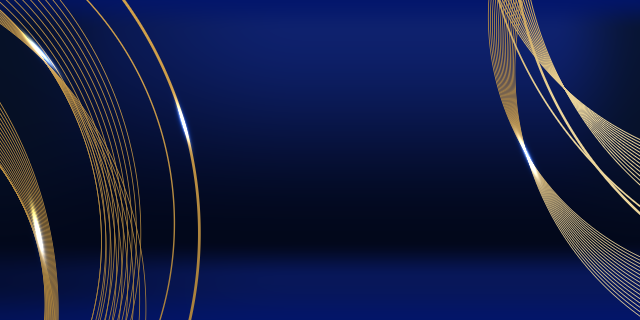
Give the GLSL for this background, as a WebGL 2 fragment shader.

```glsl
#version 300 es
precision highp float;

uniform vec2 u_resolution;
out vec4 fragColor;

const vec3 NIGHT = vec3(0.008, 0.030, 0.105);
const vec3 NAVY = vec3(0.055, 0.130, 0.430);
const vec3 ROYAL = vec3(0.005, 0.080, 0.420);
const vec3 SHADOW = vec3(0.025, 0.065, 0.130);
const vec3 GOLD = vec3(0.760, 0.580, 0.270);
const vec3 PALE_GOLD = vec3(0.930, 0.840, 0.610);

// Share of a pixel covered by a line of the given half width
float lineCoverage(float dist, float halfWidth, float pixel) {
    vec2 edges = clamp((dist + vec2(halfWidth, -halfWidth)) / pixel + 0.5, 0.0, 1.0);
    return edges.x - edges.y;
}

// Circles are stored as centre and radius
float arc(vec2 p, vec3 circle, float halfWidth, float pixel) {
    return lineCoverage(length(p - circle.xy) - circle.z, halfWidth, pixel);
}

// Strands blended from one circle to another, meeting where the two cross
float ribbon(vec2 p, vec3 first, vec3 last, int strands, float halfWidth, float pixel) {
    vec2 toFirst = p - first.xy;
    vec2 toLast = p - last.xy;
    float firstDist = length(toFirst) - first.z;
    float lastDist = length(toLast) - last.z;
    float gap = 1.0;
    for (int i = 0; i < strands; i++) {
        float t = float(i) / float(strands - 1);
        vec2 slope = mix(normalize(toFirst), normalize(toLast), t);
        float dist = mix(firstDist, lastDist, t) / length(slope);
        gap *= 1.0 - lineCoverage(dist, halfWidth, pixel);
    }
    return 1.0 - gap;
}

float join(float a, float b) {
    return 1.0 - (1.0 - a) * (1.0 - b);
}

// Stretched sparkle: white core, blue halo, warm upper tail
vec3 glint(vec2 p, vec2 centre, vec2 direction, float size, float warmth) {
    vec2 along = normalize(direction);
    vec2 d = p - centre;
    vec2 q = vec2(dot(d, along), dot(d, vec2(-along.y, along.x))) / size;
    float core = exp(-q.x * q.x - 90.0 * q.y * q.y);
    float halo = exp(-0.8 * q.x * q.x - 22.0 * q.y * q.y);
    vec2 w = q + vec2(0.8, 0.0);
    float tail = exp(-1.5 * w.x * w.x - 80.0 * w.y * w.y);
    return core * vec3(0.95, 0.97, 0.95) + halo * vec3(0.02, 0.15, 0.42)
        + tail * warmth * vec3(0.65, 0.58, 0.08);
}

vec3 backdrop(vec2 p, float width) {
    float leftLight = smoothstep(-0.15, 0.95, p.x);
    float rightShade = smoothstep(width - 0.28, width + 0.02, p.x);
    float upper = smoothstep(0.24, 0.94, p.y);
    vec3 color = mix(NIGHT, NAVY, upper * mix(0.35, 1.0, leftLight));

    // Dim side walls
    float wall = max(1.0 - smoothstep(0.0, 0.40, p.x), rightShade);
    color = mix(color, SHADOW, 0.75 * wall * smoothstep(0.15, 0.65, p.y));

    // Lit floor and saturated rims
    float lower = 1.0 - smoothstep(0.13, 0.25, p.y);
    color = mix(color, vec3(0.030, 0.090, 0.350), lower * mix(0.4, 1.0, leftLight));
    float rim = max(smoothstep(0.90, 1.01, p.y), 1.0 - smoothstep(-0.02, 0.12, p.y));
    return mix(color, ROYAL, rim * mix(0.65, 0.9, leftLight));
}

void main() {
    float pixel = 1.0 / u_resolution.y;
    vec2 p = gl_FragCoord.xy * pixel;
    vec3 color = backdrop(p, u_resolution.x * pixel);
    float hair = 0.0012;

    // Left: two fans of strands inside two single arcs
    vec3 fanMiddle = vec3(-0.667, 0.245, 0.984);
    vec3 cornerMiddle = vec3(-0.586, 0.049, 0.727);
    float left = ribbon(p, vec3(-0.740, 0.271, 1.180), fanMiddle, 10, hair, pixel);
    left = join(left, ribbon(p, fanMiddle, vec3(-0.643, 0.036, 1.099), 9, hair, pixel));
    left = join(left, ribbon(p, vec3(-1.091, 0.023, 1.273), cornerMiddle, 16, hair, pixel));
    left = join(left, ribbon(p, cornerMiddle, vec3(-0.852, -0.094, 1.029), 6, hair, pixel));
    left = join(left, arc(p, vec3(-0.484, 0.302, 1.029), 0.0022, pixel));
    left = join(left, arc(p, vec3(-0.617, 0.271, 1.240), 0.0043, pixel));

    // Right: two twisted ribbons around a crossing pair of arcs
    float right = ribbon(p, vec3(2.357, 0.948, 0.831), vec3(2.557, 0.779, 0.948), 16, hair, pixel);
    float pale = ribbon(p, vec3(2.768, 1.266, 1.141), vec3(2.393, 1.398, 0.922), 13, 0.0015, pixel);
    pale = join(pale, arc(p, vec3(2.810, 1.385, 1.310), 0.0026, pixel));
    pale = join(pale, arc(p, vec3(2.849, 1.250, 1.250), 0.0038, pixel));

    vec3 leftGold = GOLD * mix(0.88, 1.08, smoothstep(0.1, 0.9, p.y));
    vec3 rightGold = mix(PALE_GOLD, GOLD, smoothstep(0.20, 0.75, p.y));
    vec3 paleGold = mix(PALE_GOLD, GOLD, 0.7 * smoothstep(0.65, 1.0, p.y));
    color = mix(color, leftGold, left);
    color = mix(color, rightGold, right);
    color = mix(color, paleGold, pale);

    // Sparkles where strands meet and on the bold arc
    color += glint(p, vec2(0.130, 0.833), vec2(0.67, -0.74), 0.060, 0.6);
    color += glint(p, vec2(0.573, 0.615), vec2(0.30, -0.95), 0.055, 0.1);
    color += glint(p, vec2(0.122, 0.262), vec2(0.22, -0.97), 0.062, 1.0);
    color += glint(p, vec2(1.650, 0.510), vec2(0.42, -0.91), 0.055, 0.1);

    fragColor = vec4(min(color, 1.0), 1.0);
}
```
